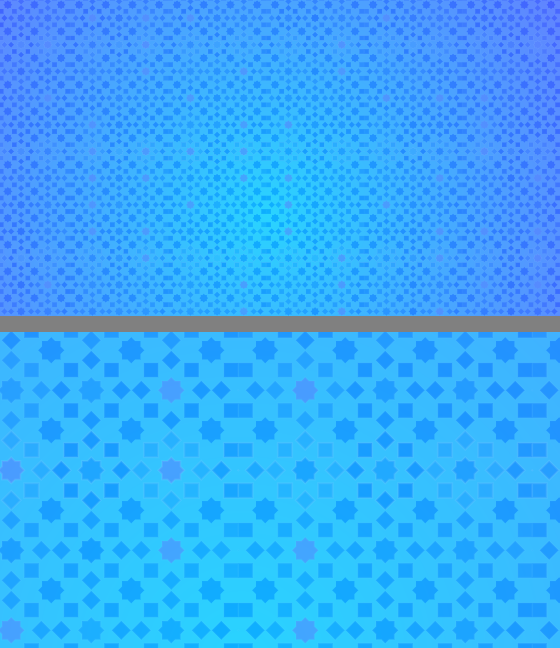
Top: the whole. Bottom: its middle third, enlarged.
Reproduce this pattern procedurally as a Shadertoy shader.

```glsl
#define CELL 0.0844        // rosette spacing, in canvas heights
#define TILE_CELLS 3.674   // tile width, in cells
#define ORIGIN vec2(0.111, 0.0208)
#define RING_AXIAL 0.375
#define RING_DIAGONAL 0.253
#define DIAMOND_HALF 0.083
#define SQUARE_HALF 0.09
#define STAR_HALF 0.115
#define OUTLINE 0.012
#define GLOW_CENTRE vec2(-0.04, -0.18)
#define INK_SHIFT vec3(-0.12, -0.15, 0.0)
#define LILAC vec3(0.34, 0.50, 1.0)

float hash(vec2 p) {
    vec3 v = fract(p.xyx * vec3(0.1031, 0.1030, 0.0973));
    v += dot(v, v.yzx + 33.33);
    return fract((v.x + v.y) * v.z);
}

float squareDist(vec2 p, float halfSide) {
    p = abs(p);
    return max(p.x, p.y) - halfSide;
}

float diamondDist(vec2 p, float halfSide) {
    p = abs(p);
    return (p.x + p.y) * 0.7071 - halfSide;
}

// Eight points: a square joined with its own 45 degree turn
float starDist(vec2 p, float halfSide) {
    return min(squareDist(p, halfSide), diamondDist(p, halfSide));
}

float fill(float dist, float pixel) {
    return 1.0 - smoothstep(-0.6 * pixel, 0.6 * pixel, dist);
}

vec3 background(vec2 p) {
    float t = length(p - GLOW_CENTRE) / 0.85;
    return vec3(0.16, 0.83, 1.0) + t * vec3(0.165, -0.235, 0.0);
}

void mainImage(out vec4 fragColor, in vec2 fragCoord) {
    vec2 canvas = (fragCoord - 0.5 * iResolution.xy) / iResolution.y;
    float pixel = 1.0 / (iResolution.y * CELL);

    // Tiles crop the lattice at their left and right edges
    vec2 lattice = (canvas - ORIGIN) / CELL;
    float tile = floor(lattice.x / TILE_CELLS + 0.5);
    lattice.x -= tile * TILE_CELLS;
    vec2 cell = floor(lattice + 0.5);
    vec2 local = lattice - cell;
    vec2 folded = abs(local);

    // Distances to the parts of one rosette
    float centreStar = starDist(local, STAR_HALF);
    float cornerStar = starDist(folded - 0.5, STAR_HALF);
    float squares = squareDist(folded - RING_DIAGONAL, SQUARE_HALF);
    vec2 axial = vec2(max(folded.x, folded.y) - RING_AXIAL, min(folded.x, folded.y));
    float diamonds = diamondDist(axial, DIAMOND_HALF);
    float ring = min(squares, diamonds);

    // Every fourth row has a bold ring between two faint ones
    bool accentRow = mod(cell.y, 4.0) < 0.5;
    bool focus = accentRow && abs(cell.x) < 0.5;
    bool edge = abs(cell.x) > 1.5;
    float chance = hash(cell + vec2(tile * 7.0 + 61.0, 43.0));
    float ringInk = mix(0.65, 0.95, hash(cell + 97.0));
    if (accentRow && !edge) ringInk = focus ? 0.95 : 0.45;
    float starInk = focus ? mix(0.1, 0.8, chance) : mix(0.65, 1.0, chance);
    bool lilacStar = abs(cell.x) > 0.5 && chance > 0.62;

    // Paint translucent shapes over the glow
    vec3 base = background(canvas);
    vec3 ink = base + INK_SHIFT;
    vec3 starColour = lilacStar ? mix(base, LILAC, 0.55) : ink;
    vec3 colour = mix(base, ink, fill(ring, pixel) * ringInk);
    colour = mix(colour, ink, fill(cornerStar, pixel) * 0.9);
    colour = mix(colour, starColour, fill(centreStar, pixel) * starInk);

    // Faint pale edges
    float rim = fill(abs(min(ring, centreStar)) - OUTLINE, pixel);
    colour = mix(colour, vec3(0.6, 0.8, 1.0), rim * (accentRow ? 0.16 : 0.05));
    fragColor = vec4(clamp(colour, 0.0, 1.0), 1.0);
}
```
